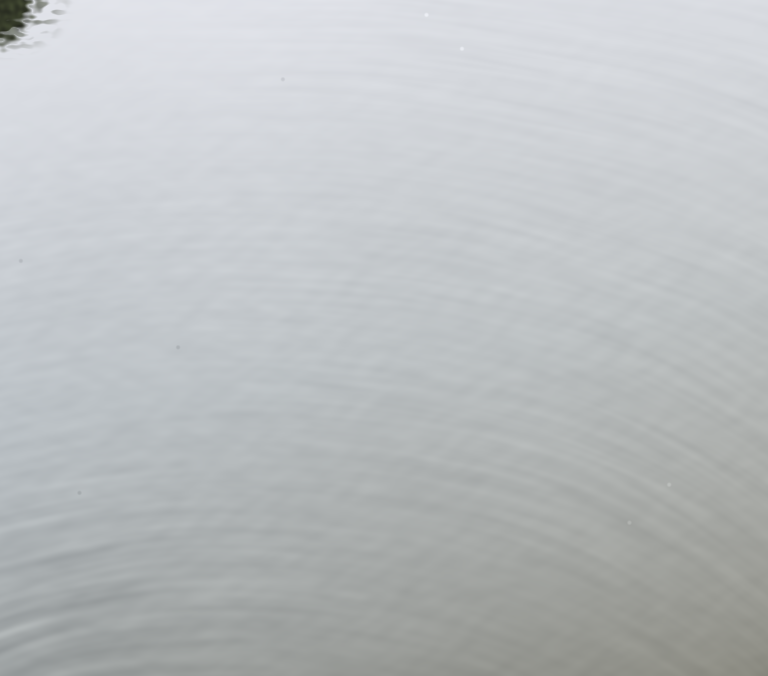
A Shadertoy shader for this texture:

```glsl
// Calm pale lake water with faint curved ripples and a dark tree reflection in one corner.

#define SHADE_COLOR  vec3(0.535, 0.540, 0.515)
#define MID_COLOR    vec3(0.735, 0.755, 0.765)
#define SKY_COLOR    vec3(0.885, 0.893, 0.918)
#define TREE_COLOR   vec3(0.150, 0.170, 0.100)
#define TONE_CURVE   0.76
#define ARC_CENTER   0.36
#define RIPPLE_FREQ  46.0
#define RIPPLE_GAIN  0.050
#define CROSS_GAIN   0.022
#define SPECK_GAIN   0.07

// Sine-free hash, two values in 0..1
vec2 hash2(vec2 p) {
    vec3 q = fract(vec3(p.xyx) * vec3(0.1031, 0.1030, 0.0973));
    q += dot(q, q.yzx + 33.33);
    return fract((q.xx + q.yz) * q.zy);
}

// Gradient noise, about -0.6..0.6
float noise(vec2 p) {
    vec2 i = floor(p), f = fract(p);
    vec2 u = f * f * f * (f * (f * 6.0 - 15.0) + 10.0);
    vec2 e = vec2(0.0, 1.0);
    float a = dot(hash2(i) * 2.0 - 1.0, f);
    float b = dot(hash2(i + e.yx) * 2.0 - 1.0, f - e.yx);
    float c = dot(hash2(i + e.xy) * 2.0 - 1.0, f - e.xy);
    float d = dot(hash2(i + e.yy) * 2.0 - 1.0, f - e.yy);
    return mix(mix(a, b, u.x), mix(c, d, u.x), u.y);
}

// Sky light fading from the upper left to the lower right
vec3 waterColor(vec2 uv) {
    float t = 0.86 * uv.y + 0.14 * (1.0 - uv.x) + 0.05 * noise(uv * 2.5 + 7.0);
    t = pow(clamp(t, 0.0, 1.0), TONE_CURVE);
    vec3 color = t < 0.56 ? mix(SHADE_COLOR, MID_COLOR, t / 0.56)
                          : mix(MID_COLOR, SKY_COLOR, (t - 0.56) / 0.44);
    float cool = (0.5 - uv.x) * (1.0 - uv.y);
    return color + cool * vec3(-0.012, 0.003, 0.030);
}

// Long arcs, flatter and closer together toward the top
float arcRipples(vec2 p) {
    float dx = p.x - ARC_CENTER;
    float v = p.y + mix(0.46, 0.14, p.y) * dx * dx;
    v += 0.012 * noise(p * vec2(3.0, 5.0));
    float phase = RIPPLE_FREQ * v * (1.0 + 0.42 * v);
    float broad = noise(vec2(p.x * 4.0, phase));
    float fine = noise(vec2(p.x * 8.0 + 31.0, phase * 1.7));
    return broad + 0.5 * fine;
}

// Short slanted wavelets that mottle the surface
float crossRipples(vec2 p) {
    vec2 rising = vec2(p.x + 0.7 * p.y, p.y - 0.55 * p.x);
    vec2 falling = vec2(p.x - 0.4 * p.y, p.y + 0.30 * p.x);
    return noise(rising * vec2(17.0, 52.0)) + 0.7 * noise(falling * vec2(15.0, 60.0) + 19.0);
}

// Where the ripples are strong
float rippleStrength(vec2 uv) {
    float patches = 0.65 + 0.8 * noise(uv * vec2(3.0, 5.0) + 3.0);
    float lowerLeft = smoothstep(0.45, 0.0, uv.x) * smoothstep(0.40, 0.0, uv.y);
    float calm = smoothstep(0.55, 0.05, uv.x) * smoothstep(0.55, 0.85, uv.y);
    float lower = mix(1.0, 0.65, uv.y);
    return patches * lower * (1.0 - 0.8 * calm) + 1.3 * lowerLeft;
}

// Rare tiny floating flecks, bright or dark
float specks(vec2 p) {
    vec2 grid = p * 20.0;
    vec2 cell = floor(grid);
    vec2 pick = hash2(cell + 71.0);
    vec2 center = 0.2 + 0.6 * hash2(cell + 13.0);
    float dot_ = smoothstep(0.09, 0.02, length(fract(grid) - center));
    return dot_ * step(0.975, pick.x) * (pick.y > 0.4 ? 1.0 : -1.0);
}

// Coverage of the reflected foliage: solid corner with a streaky fringe
float treeMask(vec2 p) {
    float depth = 1.0 - p.y;
    float streak = noise(vec2(p.x * 28.0, p.y * 110.0));
    float leaves = noise(p * vec2(75.0, 95.0) + 5.0);
    float d = length(vec2(p.x / 0.044, depth / 0.064));
    float solid = smoothstep(1.20, 0.75, d + 0.55 * streak + 0.35 * leaves);
    float reach = length(vec2(p.x / 0.105, depth / 0.085));
    float fringe = smoothstep(1.1, 0.5, reach) * smoothstep(-0.05, 0.30, streak + 0.4 * leaves);
    return max(0.93 * solid, 0.55 * fringe);
}

void mainImage(out vec4 fragColor, in vec2 fragCoord) {
    vec2 uv = fragCoord / iResolution.xy;
    vec2 p = fragCoord / iResolution.y;

    vec3 color = waterColor(uv);
    float strength = rippleStrength(uv);
    float wave = RIPPLE_GAIN * strength * arcRipples(p);
    wave += CROSS_GAIN * crossRipples(p) * (0.35 + 0.65 * smoothstep(1.0, 0.5, uv.y));
    color += wave * vec3(1.0, 1.0, 0.97) + SPECK_GAIN * specks(p);

    // Foliage with slight brightness variation
    vec3 tree = TREE_COLOR * (1.0 + 0.9 * noise(p * 90.0));
    color = mix(color, tree, treeMask(p));
    fragColor = vec4(clamp(color, 0.0, 1.0), 1.0);
}
```
